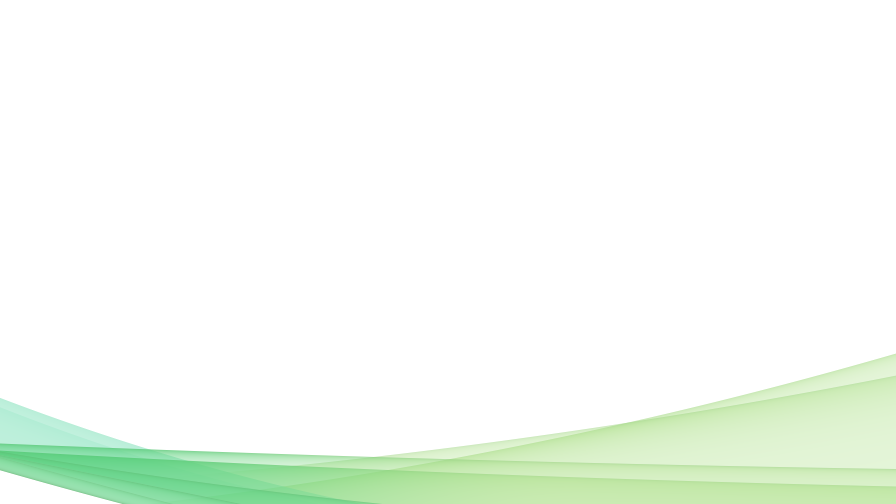
This background is drawn by a WebGL 2 fragment shader. Its source:

```glsl
#version 300 es
precision highp float;
// Translucent green sheets sweeping along the foot of a white page.

uniform vec2 u_resolution;
out vec4 fragColor;

const vec3 WHITE   = vec3(1.0);
const vec3 LIME    = vec3(0.66, 0.87, 0.51);
const vec3 EMERALD = vec3(0.36, 0.82, 0.50);
const vec3 TEAL    = vec3(0.45, 0.87, 0.70);
const vec3 SHADOW  = vec3(0.34, 0.62, 0.36);

const float LEFT_DENSITY = 1.7;   // sheets thicken toward the left
const float CREASE_DEPTH = 0.003; // width of the crisp line on an edge
const float CREASE_ALPHA = 0.16;

// Edge curves: height at the left, slope and bend across the width
const vec3 WING_BACK   = vec3(-0.028, 0.139, 0.1875);
const vec3 WING_FRONT  = vec3(0.029, 0.103, 0.1227);
const vec3 RIBBON_HIGH = vec3(0.120, -0.0734, 0.0228);
const vec3 RIBBON_LOW  = vec3(0.106, -0.1027, 0.0314);
const vec3 FALL_BACK   = vec3(0.2106, -0.678, 0.387);
const vec3 FALL_FRONT  = vec3(0.192, -0.700, 0.450);
const vec3 FOLD_HIGH   = vec3(0.104, -0.303, 0.139);
const vec3 FOLD_MID    = vec3(0.097, -0.360, 0.0);
const vec3 FOLD_LOW    = vec3(0.093, -0.500, 0.100);
const vec3 UNDERSIDE   = vec3(0.067, -0.510, 0.150);

// Distance below a curve, in canvas heights
float below(vec2 p, vec3 curve) {
    return curve.x + p.x * (curve.y + p.x * curve.z) - p.y;
}

// Antialiased coverage of the positive side
float coverage(float d) {
    return clamp(d * u_resolution.y + 0.5, 0.0, 1.0);
}

// Lays a sheet under a curve: even body, soft rim and a fine crease
vec3 sheet(vec3 base, vec2 p, vec3 curve, vec3 tint,
           float body, float rim, float depth, float crease) {
    float d = below(p, curve);
    float inside = max(d, 0.0);
    float alpha = clamp(body + rim * exp(-inside / depth), 0.0, 1.0);
    float line = crease * CREASE_ALPHA * exp(-inside / CREASE_DEPTH);
    vec3 shaded = mix(mix(base, tint, alpha), SHADOW, line);
    return mix(base, shaded, coverage(d));
}

void main() {
    vec2 p = gl_FragCoord.xy / u_resolution;
    float toRight = smoothstep(0.1, 0.65, p.x);
    vec3 tint = mix(EMERALD, LIME, toRight);
    float density = mix(LEFT_DENSITY, 1.0, toRight);
    vec3 color = WHITE;

    // Broad wing rising to the right
    float wingFade = smoothstep(0.15, 0.4, p.x);
    color = sheet(color, p, WING_BACK, LIME, 0.28, 0.27, 0.018, 0.5);
    color = sheet(color, p, WING_FRONT, LIME, 0.03 * wingFade,
                  0.42 * wingFade, 0.055, 0.7 * wingFade);

    // Pale sheets falling from the left
    color = sheet(color, p, FALL_BACK, TEAL, 0.38, 0.12, 0.03, 0.1);
    color = sheet(color, p, FALL_FRONT, TEAL, 0.12, 0.08, 0.03, 0.0);

    // Long ribbons crossing the whole width
    color = sheet(color, p, RIBBON_HIGH, tint, 0.13 * density,
                  0.36 * density, 0.016, 1.0);
    color = sheet(color, p, RIBBON_LOW, tint, 0.30 * density,
                  0.25 * density, 0.03, 0.7);

    // Narrow folds at the lower left
    color = sheet(color, p, FOLD_HIGH, EMERALD, 0.1, 0.4, 0.02, 1.6);
    color = mix(color, WHITE, 0.22 * coverage(below(p, FOLD_MID)));
    color = sheet(color, p, FOLD_MID, EMERALD, 0.1, 0.5, 0.014, 1.8);
    color = mix(color, WHITE, 0.25 * coverage(below(p, FOLD_LOW)));
    color = sheet(color, p, FOLD_LOW, EMERALD, 0.05, 0.4, 0.02, 1.5);

    // Dark lower lip, then the bare page beneath it
    float under = below(p, UNDERSIDE);
    color = mix(color, SHADOW, 0.5 * exp(-abs(under) / CREASE_DEPTH));
    float cornerOnly = 1.0 - step(0.5, p.x);
    color = mix(color, WHITE, coverage(under) * cornerOnly);

    fragColor = vec4(color, 1.0);
}
```
